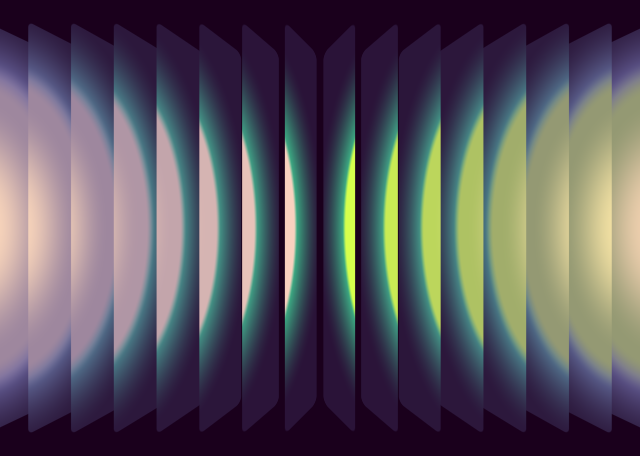
Give the GLSL for this background, as a WebGL 2 fragment shader.

```glsl
#version 300 es
precision highp float;

uniform vec2 u_resolution;
out vec4 outColor;

const int PANEL_COUNT = 8;
const float PANEL_SPACING = 0.0938;
const float FIRST_EDGE = 0.077;
const vec3 BACKDROP = vec3(0.10, 0.0, 0.11);

// Signed distance to a slanted panel; q.x runs inward from its tall edge.
float panelDistance(vec2 q, float width, float halfHeight, float drop, float radius) {
    float slope = drop / width;
    float slant = (abs(q.y) - halfHeight + slope * q.x) / sqrt(1.0 + slope * slope);
    vec2 edge = vec2(max(-q.x, q.x - width), slant);
    return length(max(edge + radius, 0.0)) + min(max(edge.x, edge.y) + radius, 0.0) - radius;
}

// Normalised ellipse radius: 1 on the rim of the disc.
float discRadius(vec2 q, float reach, float radiusX, float radiusY) {
    return length(vec2(q.x + radiusX - reach, q.y) / vec2(radiusX, radiusY));
}

// Disc fill: vivid on the central panels, muted with a warm core further out.
vec3 discColor(float d, float k, float rightSide) {
    vec3 vivid = mix(vec3(0.98, 0.82, 0.75), vec3(0.84, 1.0, 0.30), rightSide);
    vec3 muted = mix(vec3(0.62, 0.53, 0.62), vec3(0.58, 0.60, 0.45), rightSide);
    vec3 lemon = mix(vec3(0.95, 0.88, 0.64), vec3(0.93, 0.81, 0.68), smoothstep(6.0, 7.0, k));
    vec3 core = mix(vec3(0.97, 0.83, 0.73), lemon, rightSide);
    vec3 rim = mix(vivid, muted, min(k / 5.0, 1.0));
    return mix(core, rim, smoothstep(0.2, 0.85, d));
}

// Halo shifts from green through teal to violet away from the centre.
vec3 haloColor(float k) {
    vec3 inner = mix(vec3(0.24, 0.70, 0.53), vec3(0.31, 0.51, 0.57), min(k / 4.5, 1.0));
    return mix(inner, vec3(0.42, 0.40, 0.63), smoothstep(4.0, 7.0, k));
}

vec3 panelColor(vec2 q, float k, float rightSide) {
    float depth = k / float(PANEL_COUNT - 1);
    float reach = 0.0238 + 0.0037 * k + 0.00266 * k * k;
    float d = discRadius(q, reach, 0.139 + 0.0092 * k, 0.339);
    float softness = mix(0.03, 0.11, depth * depth);

    vec3 glass = mix(vec3(0.165, 0.075, 0.22), vec3(0.18, 0.11, 0.25), depth);
    float halo = pow(1.0 - clamp((d - 1.0) / 0.42, 0.0, 1.0), 1.6);
    vec3 color = mix(glass, haloColor(k), halo);
    float disc = 1.0 - smoothstep(1.0 - softness, 1.0 + softness, d);
    return mix(color, discColor(d, k, rightSide), disc);
}

void main() {
    // Centred coordinates, one unit per canvas height.
    vec2 p = (gl_FragCoord.xy - 0.5 * u_resolution) / u_resolution.y;
    float pixel = 1.0 / u_resolution.y;
    float rightSide = step(0.0, p.x);
    vec3 color = BACKDROP;

    // Paint mirrored panels from the outermost to the centre.
    for (int i = PANEL_COUNT - 1; i >= 0; i--) {
        float k = float(i);
        vec2 q = vec2(FIRST_EDGE + PANEL_SPACING * k - abs(p.x), p.y);
        float dist = panelDistance(q, 0.0696 + 0.011 * k, 0.4524, 0.0696, 0.011);
        float coverage = 1.0 - smoothstep(-0.7 * pixel, 0.7 * pixel, dist);
        color = mix(color, panelColor(q, k, rightSide), coverage);
    }

    outColor = vec4(color, 1.0);
}
```
